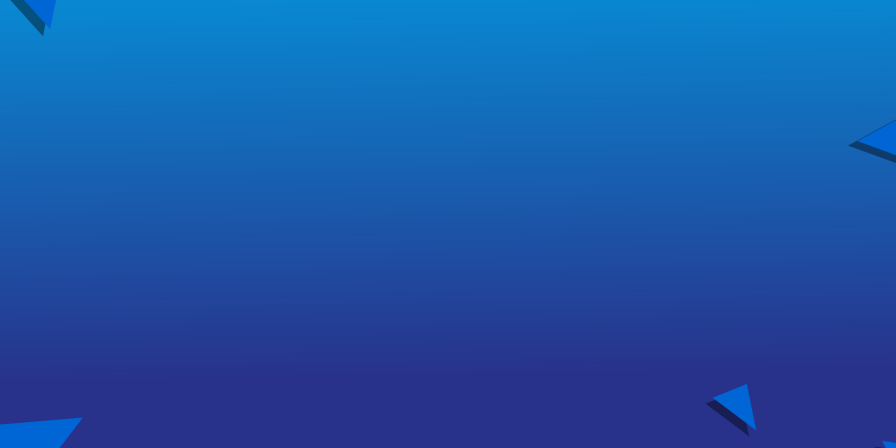
Write a WebGL 1 fragment shader that draws this background.

```glsl
precision highp float;
// Blue vertical gradient with bright shadowed triangles scattered along the borders.

uniform vec2 u_resolution;

// Canvas units: x runs 0..2, y runs 0..1
const vec2 CANVAS = vec2(2.0, 1.0);

const vec3 SKY_BLUE = vec3(0.035, 0.530, 0.820);
const vec3 INDIGO = vec3(0.158, 0.195, 0.545);
const vec3 TRIANGLE_BLUE = vec3(0.0, 0.40, 0.84);

const float GRADIENT_LENGTH = 0.84;  // depth at which indigo is reached
const float GRADIENT_TILT = 0.02;    // extra darkening toward the right
const float SHADOW_SHADE = 0.6;      // brightness kept inside a shadow

// Signed distance to the line through a and b, negative on the side of inner
float edgeDistance(vec2 p, vec2 a, vec2 b, vec2 inner) {
  vec2 normal = normalize(vec2(b.y - a.y, a.x - b.x));
  return -dot(p - a, normal) * sign(dot(inner - a, normal));
}

// Antialiased coverage of a triangle, for either winding
float triangleMask(vec2 p, vec2 a, vec2 b, vec2 c) {
  float d = max(edgeDistance(p, a, b, c),
                max(edgeDistance(p, b, c, a), edgeDistance(p, c, a, b)));
  float pixel = 1.0 / u_resolution.y;
  return 1.0 - smoothstep(-0.7 * pixel, 0.7 * pixel, d);
}

// Lays a flat triangle and its offset shadow over the color
vec3 addTriangle(vec3 color, vec2 p, vec2 a, vec2 b, vec2 c, vec2 shadowOffset) {
  float shadow = triangleMask(p - shadowOffset, a, b, c);
  color *= mix(1.0, SHADOW_SHADE, shadow);
  return mix(color, TRIANGLE_BLUE, triangleMask(p, a, b, c));
}

vec3 backdrop(vec2 p) {
  float depth = (1.0 - p.y) / GRADIENT_LENGTH + GRADIENT_TILT * (p.x - 1.0);
  return mix(SKY_BLUE, INDIGO, clamp(depth, 0.0, 1.0));
}

void main() {
  vec2 p = gl_FragCoord.xy / u_resolution * CANVAS;
  vec3 color = backdrop(p);

  // Top left
  color = addTriangle(color, p, vec2(0.018, 1.039), vec2(0.133, 1.039),
                      vec2(0.112, 0.935), vec2(-0.016, -0.016));
  // Right edge
  color = addTriangle(color, p, vec2(1.914, 0.685), vec2(2.057, 0.763),
                      vec2(2.057, 0.633), vec2(-0.021, -0.010));
  // Lower right
  color = addTriangle(color, p, vec2(1.667, 0.143), vec2(1.591, 0.112),
                      vec2(1.688, 0.039), vec2(-0.016, -0.013));
  // Bottom left
  color = addTriangle(color, p, vec2(-0.156, 0.039), vec2(0.185, 0.068),
                      vec2(0.091, -0.055), vec2(-0.016, -0.013));
  // Bottom right corner
  color = addTriangle(color, p, vec2(1.969, 0.016), vec2(2.057, 0.003),
                      vec2(2.0, -0.042), vec2(-0.016, -0.013));

  gl_FragColor = vec4(color, 1.0);
}
```
